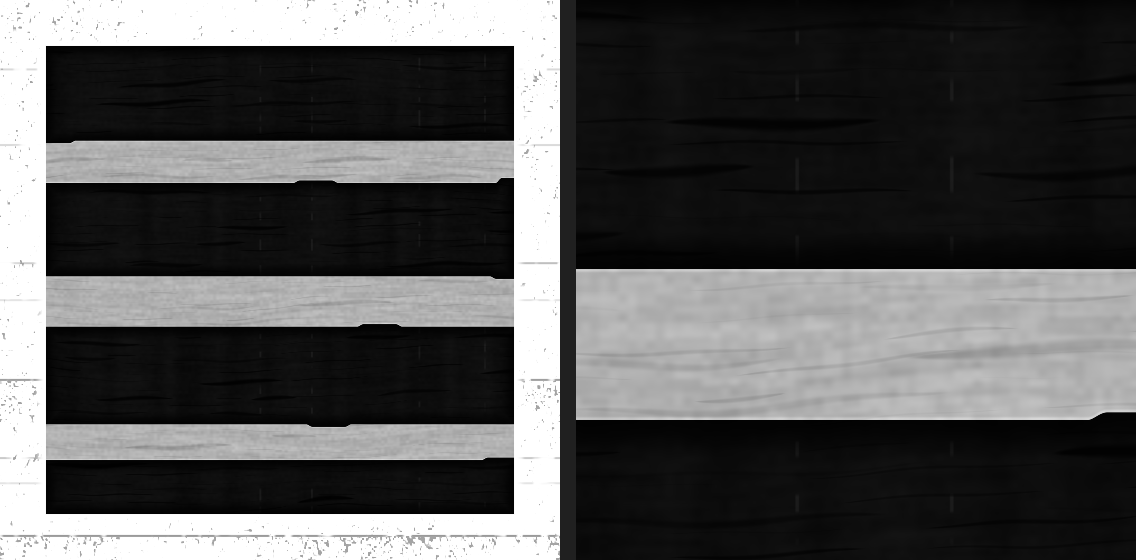
Left, the full canvas; right, a detail of the centre.
Write a WebGL 2 fragment shader that draws this pattern.

```glsl
#version 300 es
precision highp float;
// A square panel of dark timber crossed by three pale planks, on a worn white wall.
// Planks are distance bands with chipped edges; grain, cracks and grime come from
// hashed lattice noise whose cells wrap, so the tile joins itself on every side.

uniform vec2 u_resolution;
out vec4 fragColor;

const float PANEL_HALF = 0.418;
const vec3 WALL = vec3(1.0);
const vec3 GRIME = vec3(0.58);
const vec3 DARK_WOOD = vec3(0.052);
const vec3 PALE_WOOD = vec3(0.695);
const float CHIP_WIDTH = 0.04;
const float CHIP_DEPTH = 0.0045;
const vec2 CORNER_CHIP = vec2(0.925, 0.711);   // x, height of its plank
const float SHADE_WIDTH = 0.028;
const float GRIME_FADE = 0.022;
const float GRIME_AMOUNT = 0.36;

// Pale planks: centre, half height, x of lower chip, x of upper chip
const vec4 PLANKS[3] = vec4[3](
    vec4(0.711, 0.0378, 0.564, 0.095),
    vec4(0.4616, 0.0449, 0.678, 0.915),
    vec4(0.2103, 0.0319, 0.900, 0.587));
// Wall joints: height, strength
const vec2 JOINTS[8] = vec2[8](
    vec2(0.876, 0.35), vec2(0.741, 0.35), vec2(0.530, 0.60), vec2(0.464, 0.25),
    vec2(0.3216, 0.90), vec2(0.182, 0.50), vec2(0.137, 0.25), vec2(0.043, 0.95));
// Upright saw marks in the dark wood
const vec4 SAW_MARKS = vec4(0.465, 0.557, 0.749, 0.866);

// Integer hash of a lattice cell
vec3 hash3(vec2 cell, float seed) {
    uvec3 v = uvec3(cell, seed) * 1664525u + 1013904223u;
    v.x += v.y * v.z; v.y += v.z * v.x; v.z += v.x * v.y;
    v ^= v >> 16u;
    v.x += v.y * v.z; v.y += v.z * v.x; v.z += v.x * v.y;
    return vec3(v >> 8u) / 16777216.0;
}

// Value noise with a whole number of cells per tile
float noise(vec2 uv, vec2 cells, float seed) {
    vec2 p = uv * cells, i = floor(p), f = p - i;
    f = f * f * (3.0 - 2.0 * f);
    vec2 a = mod(i, cells), b = mod(i + 1.0, cells);
    return mix(mix(hash3(a, seed).x, hash3(vec2(b.x, a.y), seed).x, f.x),
               mix(hash3(vec2(a.x, b.y), seed).x, hash3(b, seed).x, f.x), f.y);
}

// Tapered, slightly bent splits, one per cell of staggered rows
float splits(vec2 uv, vec2 cells, float thickness, float seed) {
    vec2 p = uv * cells;
    float row = mod(floor(p.y), cells.y);
    p.x += hash3(vec2(row, 0.0), seed).x;
    vec3 h = hash3(vec2(mod(floor(p.x), cells.x), row), seed + 1.0);
    vec2 f = fract(p) - 0.5;
    float along = f.x / mix(0.15, 0.48, h.x);
    float bend = (h.y - 0.5) * 0.3 + (h.z - 0.4) * 0.4 * f.x + 0.05 * sin(f.x * 11.0 + h.y * 6.0);
    float reach = thickness * h.z * max(1.0 - along * along, 0.0);
    return (1.0 - smoothstep(0.2 * reach, reach + 0.02, abs(f.y - bend)))
         * smoothstep(0.0, 0.3, 1.0 - along * along) * h.z;
}

float chip(float x, float centre) {
    float t = (x - centre) / CHIP_WIDTH;
    return CHIP_DEPTH * smoothstep(0.0, 0.5, 1.0 - t * t);
}

// Positive inside a pale plank
float plankDistance(vec2 uv) {
    float d = -1.0;
    for (int i = 0; i < 3; i++) {
        vec4 k = PLANKS[i];
        float lower = uv.y - k.x + k.y - chip(uv.x, k.z);
        if (k.x == CORNER_CHIP.y) lower -= 2.0 * chip(uv.x, CORNER_CHIP.x);
        d = max(d, min(lower, k.x + k.y - uv.y - chip(uv.x, k.w)));
    }
    return d;
}

vec3 wall(vec2 uv, float outside, float px) {
    vec2 bent = uv + 0.03 * (vec2(noise(uv, vec2(9.0), 1.0), noise(uv, vec2(9.0), 2.0)) - 0.5);
    float density = GRIME_AMOUNT * noise(uv, vec2(13.0, 11.0), 3.0);
    float joint = 0.0;
    for (int i = 0; i < 8; i++) {
        float below = fract(JOINTS[i].x - uv.y);
        density += 0.55 * JOINTS[i].y * JOINTS[i].y * exp(-below / GRIME_FADE);
        float line = 1.0 - smoothstep(0.0006, 0.0012 + px, abs(uv.y - JOINTS[i].x));
        joint = max(joint, line * JOINTS[i].y);
    }
    joint *= smoothstep(0.2, 0.5, noise(uv, vec2(70.0, 40.0), 4.0));
    // Fine specks gathered along upright and slanting scratches
    float speck = 0.55 * noise(bent, vec2(310.0, 230.0), 5.0)
                + 0.25 * noise(bent, vec2(150.0, 50.0), 6.0)
                + 0.20 * noise(vec2(bent.x - bent.y, bent.y), vec2(110.0, 18.0), 7.0);
    float threshold = mix(0.80, 0.44, min(density, 1.0));
    float grime = smoothstep(threshold, threshold + 0.12, speck);
    float margin = smoothstep(0.003, 0.022, outside);
    return mix(WALL, GRIME, max(grime * 0.85, joint) * margin);
}

void main() {
    vec2 uv = gl_FragCoord.xy / u_resolution;
    float px = 1.0 / min(u_resolution.x, u_resolution.y);
    vec2 fromCentre = abs(uv - 0.5);
    float inside = PANEL_HALF - max(fromCentre.x, fromCentre.y);
    float plank = plankDistance(uv);

    // Shared grain, drawn out sideways
    vec2 wavy = uv + vec2(0.0, 0.02 * noise(uv, vec2(5.0, 9.0), 10.0));
    float grain = noise(wavy, vec2(9.0, 130.0), 11.0) + noise(wavy, vec2(40.0, 260.0), 12.0)
                + noise(uv, vec2(180.0), 13.0) - 1.5;
    float fineSplits = splits(wavy, vec2(6.0, 64.0), 0.12, 20.0);
    float longSplits = splits(wavy, vec2(4.0, 31.0), 0.20, 30.0);

    // Dark timber: upright bands, saw marks, splits and shaded edges
    float bands = noise(uv, vec2(46.0, 3.0), 14.0) - 0.5;
    vec3 dark = DARK_WOOD * (1.0 + 0.22 * grain + 0.45 * bands);
    float dash = smoothstep(0.5, 0.75, noise(uv, vec2(4.0, 90.0), 15.0));
    for (int i = 0; i < 4; i++)
        dark += 0.05 * dash * (1.0 - smoothstep(0.0005, 0.001 + px, abs(uv.x - SAW_MARKS[i])));
    dark *= 1.0 - 0.9 * max(longSplits, 0.7 * fineSplits);
    dark *= mix(0.2, 1.0, smoothstep(0.0, SHADE_WIDTH, min(inside, -plank)));

    // Pale planks: soft streaks and a bright rim
    vec3 pale = PALE_WOOD + 0.055 * grain - 0.10 * longSplits - 0.07 * fineSplits;
    pale += 0.10 * (1.0 - smoothstep(0.0006, 0.0025, plank));

    vec3 panel = mix(dark, pale, smoothstep(-0.5 * px, 0.5 * px, plank));
    vec3 colour = mix(wall(uv, -inside, px), panel, smoothstep(-0.5 * px, 0.5 * px, inside));
    fragColor = vec4(colour, 1.0);
}
```
